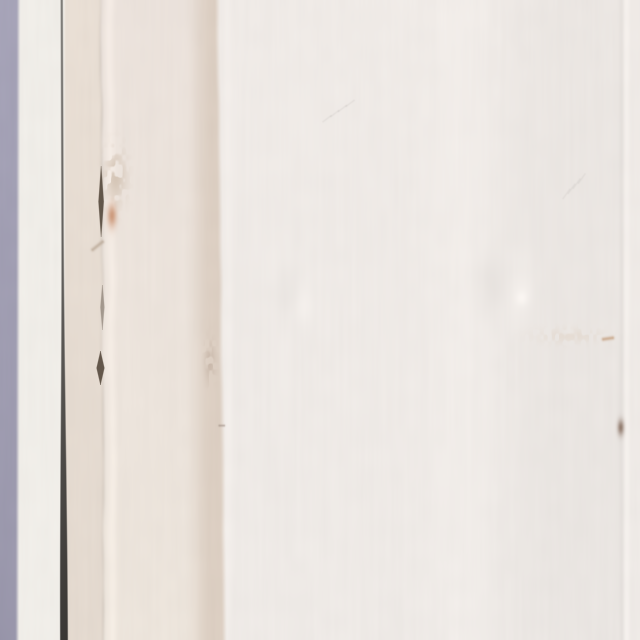
This texture is drawn by a WebGL 1 fragment shader. Its source:

```glsl
precision highp float;
// Painted wooden door frame: upright mouldings, chipped edges and soft paint blisters.
uniform vec2 u_resolution;

float hash(vec2 p) {
  p = fract(p * vec2(0.1031, 0.1137));
  p += dot(p, p.yx + 33.33);
  return fract((p.x + p.y) * p.x * 7.31 + p.y * 3.7);
}

float noise(vec2 p) {
  vec2 i = floor(p), f = fract(p);
  f = f * f * (3.0 - 2.0 * f);
  return mix(mix(hash(i), hash(i + vec2(1.0, 0.0)), f.x),
             mix(hash(i + vec2(0.0, 1.0)), hash(i + 1.0), f.x), f.y);
}

// Soft step centred on an edge.
float rise(float x, float edge, float halfWidth) {
  return smoothstep(edge - halfWidth, edge + halfWidth, x);
}

// Gaussian falloff around a line.
float ridge(float x, float centre, float width) {
  float d = (x - centre) / width;
  return exp(-d * d);
}

// Gaussian spot with independent radii.
float spot(vec2 p, vec2 centre, vec2 radius) {
  vec2 d = (p - centre) / radius;
  return exp(-dot(d, d));
}

// Vertical slit tapering to points at both ends.
float slit(vec2 p, vec2 centre, float halfWidth, float halfHeight) {
  vec2 d = abs(p - centre);
  float w = halfWidth * (1.0 - d.y / halfHeight);
  return (1.0 - smoothstep(w - 0.001, w + 0.0015, d.x)) * step(d.y, halfHeight);
}

// Short stroke between two points.
float stroke(vec2 p, vec2 a, vec2 b, float width) {
  vec2 ab = b - a;
  float t = clamp(dot(p - a, ab) / dot(ab, ab), 0.0, 1.0);
  return ridge(length(p - a - ab * t), 0.0, width);
}

// Flat colours of the upright boards, from left to right.
vec3 boards(vec2 p, float wobble) {
  vec3 wall = mix(vec3(0.60, 0.59, 0.67), vec3(0.65, 0.64, 0.72), p.y);
  vec3 c = mix(wall, vec3(0.94, 0.93, 0.91), rise(p.x, 0.027 + 0.002 * p.y, 0.004));
  vec3 strip = mix(vec3(0.89, 0.85, 0.81), vec3(0.91, 0.87, 0.83), p.y);
  c = mix(c, strip, rise(p.x, 0.101, 0.003));
  vec3 trim = mix(vec3(0.925, 0.895, 0.86), vec3(0.92, 0.885, 0.86), p.y);
  c = mix(c, trim, rise(p.x, 0.160 + wobble, 0.003));
  float groove = smoothstep(0.285, 0.333, p.x);
  c = mix(c, vec3(0.855, 0.80, 0.75), groove * 0.92);
  float panelEdge = mix(0.350, 0.341, p.y) + wobble * 0.5;
  vec3 panel = mix(vec3(0.933, 0.916, 0.902), vec3(0.937, 0.918, 0.903), p.y);
  return mix(c, panel, rise(p.x, panelEdge, 0.005));
}

// Lit and shaded bands running the height of the frame.
float reliefBands(vec2 p, float wobble) {
  float s = 0.035 * ridge(p.x, 0.174 + wobble, 0.007);
  s -= 0.06 * ridge(p.x, 0.160 + wobble, 0.003) * (0.4 + 0.6 * noise(vec2(3.0, p.y * 22.0)));
  s += 0.014 * ridge(p.x, 0.356, 0.007);
  s -= 0.017 * rise(p.x, 0.80, 0.07) * (1.0 - rise(p.x, 0.972, 0.004));
  s += 0.010 * ridge(p.x, 0.72, 0.05);
  s -= 0.03 * ridge(p.x, 0.972, 0.004);
  s += 0.025 * ridge(p.x, 0.979, 0.005);
  return s;
}

// Raised paint: shaded on the left flank, lit on the right.
float blister(vec2 p, vec2 centre, vec2 radius) {
  vec2 offset = vec2(radius.x * 0.75, -radius.y * 0.15);
  return spot(p, centre + offset, radius) - spot(p, centre - offset, radius);
}

void main() {
  vec2 p = gl_FragCoord.xy / u_resolution;
  float wobble = 0.004 * (noise(vec2(1.7, p.y * 18.0)) - 0.5) + 0.004 * (0.5 - p.y);
  vec3 c = boards(p, wobble) + reliefBands(p, wobble);

  // Brush streaks and fine surface grain.
  float streaks = noise(p * vec2(150.0, 5.0)) + 0.6 * noise(p * vec2(290.0, 14.0)) - 0.8;
  c += 0.008 * streaks + 0.008 * (noise(p * vec2(45.0, 35.0)) - 0.5);

  // Blisters in the wide panel.
  c += 0.022 * blister(p, vec2(0.461, 0.530), vec2(0.017, 0.033));
  c += 0.030 * blister(p, vec2(0.792, 0.548), vec2(0.025, 0.048));
  c += 0.030 * spot(p, vec2(0.815, 0.534), vec2(0.009, 0.011));

  // Dark gap widening toward the floor.
  float gapWidth = mix(0.0055, 0.0012, smoothstep(0.0, 0.65, p.y));
  float gap = 1.0 - smoothstep(gapWidth - 0.001, gapWidth + 0.002, abs(p.x - mix(0.100, 0.0965, p.y)));
  c = mix(c, vec3(0.19, 0.18, 0.17), gap * mix(0.95, 0.60, p.y));

  // Splits and flaked paint along the moulding.
  float ragged = smoothstep(0.32, 0.68, noise(p * vec2(170.0, 110.0)));
  c = mix(c, vec3(0.80, 0.73, 0.66), 0.75 * ragged * spot(p, vec2(0.180, 0.725), vec2(0.016, 0.040)));
  c = mix(c, vec3(0.78, 0.56, 0.43), 0.85 * spot(p, vec2(0.175, 0.663), vec2(0.007, 0.018)));
  float splits = slit(p, vec2(0.158, 0.685), 0.004, 0.055);
  splits = max(splits, slit(p, vec2(0.157, 0.425), 0.006, 0.026));
  splits = max(splits, 0.5 * slit(p, vec2(0.160, 0.520), 0.003, 0.035));
  c = mix(c, vec3(0.30, 0.25, 0.20), splits * 0.85);
  c = mix(c, vec3(0.66, 0.58, 0.50), 0.5 * stroke(p, vec2(0.145, 0.610), vec2(0.160, 0.622), 0.003));

  // Chips on the right edge and stains beside the groove.
  c = mix(c, vec3(0.50, 0.40, 0.34), 0.80 * spot(p, vec2(0.970, 0.332), vec2(0.005, 0.012)));
  c = mix(c, vec3(0.78, 0.64, 0.52), 0.75 * stroke(p, vec2(0.943, 0.470), vec2(0.957, 0.472), 0.003));
  c = mix(c, vec3(0.86, 0.79, 0.72), 0.35 * ragged * spot(p, vec2(0.890, 0.475), vec2(0.050, 0.012)));
  c = mix(c, vec3(0.70, 0.62, 0.56), 0.45 * ragged * spot(p, vec2(0.328, 0.435), vec2(0.008, 0.030)));
  c = mix(c, vec3(0.60, 0.53, 0.49), 0.50 * stroke(p, vec2(0.343, 0.335), vec2(0.350, 0.335), 0.002));

  // Faint slanted scratches.
  for (int i = 0; i < 4; i++) {
    float k = float(i);
    vec2 a = vec2(0.505 + 0.012 * k, 0.810 + 0.008 * k);
    vec2 b = vec2(0.880 + 0.008 * k, 0.690 + 0.008 * k);
    c -= 0.035 * stroke(p, a, a + vec2(0.012, 0.009), 0.0016);
    c -= 0.030 * stroke(p, b, b + vec2(0.010, 0.014), 0.0016);
  }
  gl_FragColor = vec4(clamp(c, 0.0, 1.0), 1.0);
}
```
